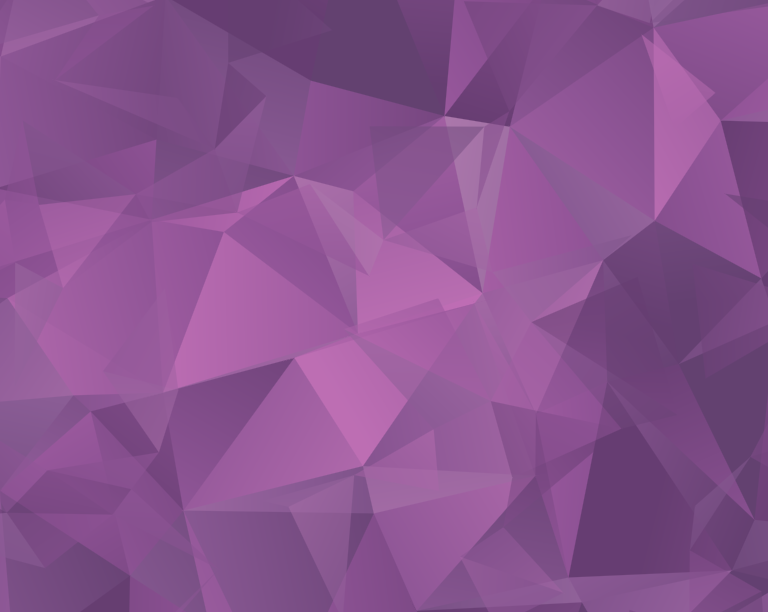
Reproduce this background procedurally as a Shadertoy shader.

```glsl
// Low-poly backdrop of irregular purple and pink facets with soft inner shading.
#define CELLS 5.2          // mesh cells per canvas height
#define DETAIL_CELLS 7.5   // cells of the translucent overlay
#define JITTER 0.94        // vertex scatter, below 1 keeps the mesh valid
#define TILT 0.38          // mesh rotation in radians
#define FACET_VARIATION 0.52
#define FACET_GRADIENT 0.22
#define OVERLAY_SHARE 0.30
#define OVERLAY_ALPHA 0.55
#define DARK vec3(0.395, 0.235, 0.440)
#define MIDDLE vec3(0.565, 0.325, 0.590)
#define PINK vec3(0.745, 0.425, 0.705)
#define GREY_SHIFT vec3(-0.055, 0.060, -0.020)

vec3 hash3(vec2 p) {
    vec3 q = fract(p.xyx * vec3(0.1031, 0.1030, 0.0973) + 0.137);
    q += dot(q, q.yxz + 33.33);
    return fract((q.xxy + q.yzz) * q.zyx);
}

float cross2(vec2 a, vec2 b) { return a.x * b.y - a.y * b.x; }

mat2 rotation(float a) { return mat2(cos(a), sin(a), -sin(a), cos(a)); }

vec2 meshVertex(vec2 id, float seed) {
    return id + 0.5 + (hash3(id + seed).xy - 0.5) * JITTER;
}

float glow(vec2 uv, vec2 center, vec2 radius) {
    vec2 d = (uv - center) / radius;
    return exp(-dot(d, d));
}

// Broad light and shade over the canvas, uv in 0..1
float toneField(vec2 uv) {
    float t = 0.27;
    t += 0.56 * glow(uv, vec2(0.22, 0.50), vec2(0.36, 0.20));
    t += 0.50 * glow(uv, vec2(0.60, 0.54), vec2(0.17, 0.24));
    t += 0.62 * glow(uv, vec2(0.93, 0.86), vec2(0.20, 0.15));
    t += 0.28 * glow(uv, vec2(0.46, 0.14), vec2(0.22, 0.17));
    t += 0.22 * glow(uv, vec2(0.06, 0.85), vec2(0.18, 0.16));
    t -= 0.34 * glow(uv, vec2(0.87, 0.46), vec2(0.14, 0.25));
    t -= 0.16 * glow(uv, vec2(0.42, 0.95), vec2(0.22, 0.16));
    return t;
}

// Colour of one facet, offset measured from its center at uv
vec3 facetColor(vec2 offset, vec2 uv, vec3 rnd) {
    float angle = 6.2832 * rnd.y;
    float t = toneField(uv) + (rnd.x - 0.5) * FACET_VARIATION;
    t += dot(offset, vec2(cos(angle), sin(angle))) * FACET_GRADIENT;
    t = clamp(t, 0.02, 1.0);
    vec3 c = mix(DARK, MIDDLE, min(t * 2.0, 1.0));
    c = mix(c, PINK, max(t * 2.0 - 1.0, 0.0));
    return c + GREY_SHIFT * rnd.z * rnd.z * (0.25 + 0.75 * t);
}

// Smooth coverage of a counter-clockwise triangle
float coverage(vec2 p, vec2 a, vec2 b, vec2 c, float pixel) {
    float d = min(cross2(b - a, p - a) / length(b - a),
              min(cross2(c - b, p - b) / length(c - b),
                  cross2(a - c, p - c) / length(a - c)));
    return clamp(0.5 + d / pixel, 0.0, 1.0);
}

// Triangulated jittered grid: colour in rgb, share of kept facets in a
vec4 facetMesh(vec2 pos, float cells, float tilt, float seed, float keep) {
    float aspect = iResolution.x / iResolution.y;
    float pixel = 1.2 * cells / iResolution.y;
    mat2 turn = rotation(tilt);
    vec2 p = turn * pos * cells;
    vec2 base = floor(p - 0.5);
    vec3 sum = vec3(0.0);
    float total = 0.0, kept = 0.0;
    for (int j = -1; j <= 1; j++)
    for (int i = -1; i <= 1; i++) {
        vec2 id = base + vec2(i, j);
        vec2 a = meshVertex(id, seed);
        vec2 b = meshVertex(id + vec2(1, 0), seed);
        vec2 c = meshVertex(id + vec2(1, 1), seed);
        vec2 d = meshVertex(id + vec2(0, 1), seed);
        // Pick a diagonal that lies inside the quad
        bool acInside = cross2(c - a, b - a) < 0.0 && cross2(c - a, d - a) > 0.0;
        bool bdInside = cross2(d - b, c - b) < 0.0 && cross2(d - b, a - b) > 0.0;
        bool useBD = !acInside || (bdInside && hash3(id + seed + 17.0).z > 0.5);
        if (useBD) { vec2 first = a; a = b; b = c; c = d; d = first; }
        for (int k = 0; k < 2; k++) {
            vec2 m = k == 0 ? b : c;
            vec2 n = k == 0 ? c : d;
            float w = coverage(p, a, m, n, pixel);
            if (w <= 0.0) continue;
            vec2 center = (a + m + n) / 3.0;
            vec2 uv = (center * turn) / cells / vec2(aspect, 1.0);
            vec2 key = id + seed + 41.0 + 57.0 * float(k);
            float on = step(hash3(key + 91.0).x, keep);
            sum += w * on * facetColor(p - center, uv, hash3(key));
            kept += w * on;
            total += w;
        }
    }
    return vec4(sum / max(kept, 0.0001), kept / max(total, 0.0001));
}

void mainImage(out vec4 fragColor, in vec2 fragCoord) {
    vec2 pos = fragCoord / iResolution.y;
    vec3 color = facetMesh(pos, CELLS, TILT, 3.0, 1.0).rgb;
    vec4 overlay = facetMesh(pos, DETAIL_CELLS, -TILT, 130.0, OVERLAY_SHARE);
    color = mix(color, overlay.rgb, overlay.a * OVERLAY_ALPHA);
    fragColor = vec4(color, 1.0);
}
```
